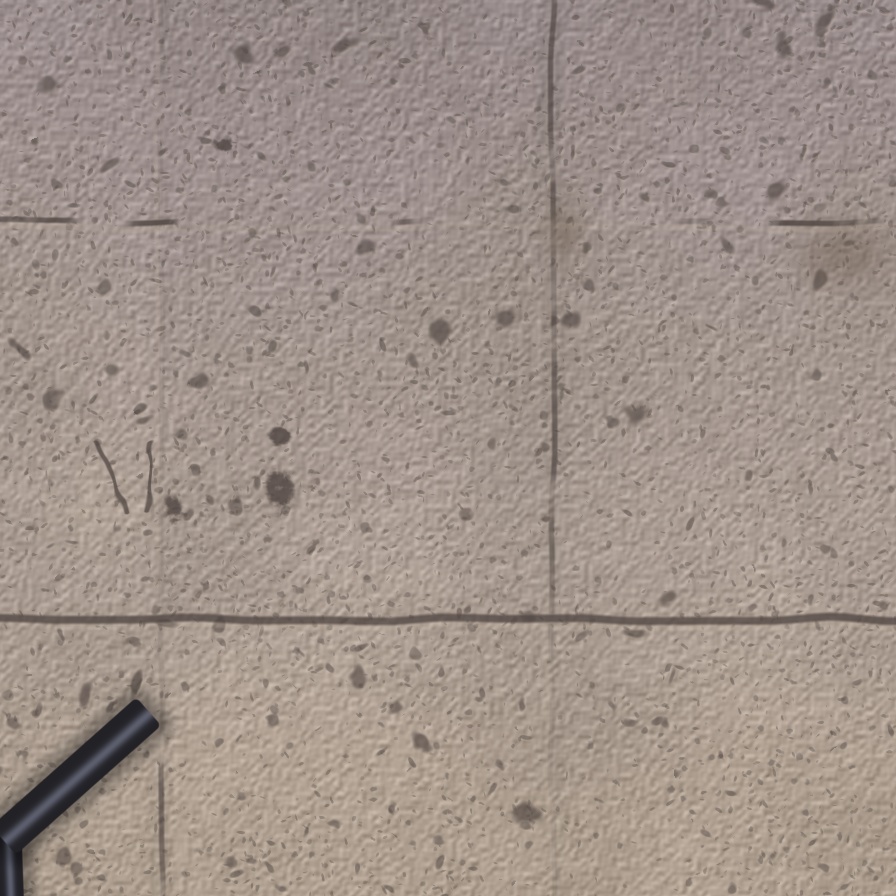
Write a Shadertoy shader that draws this texture.

```glsl
// Worn travertine paving: square slabs in a grid with uneven joints, pitted
// at several scales and lit in relief, with soft stains and a dark metal rod.
// Pits are jittered ellipses in hashed cells; tone comes from layered noise.

const vec2 SLAB = vec2(0.437, 0.444);
const vec2 ORIGIN = vec2(0.180, 0.309);
const vec3 STONE = vec3(0.655, 0.602, 0.568);
const vec3 COOL = vec3(0.590, 0.540, 0.540);
const vec3 WARM = vec3(0.690, 0.630, 0.570);
const vec3 CREAM = vec3(0.780, 0.720, 0.640);
const vec3 PIT = vec3(0.310, 0.270, 0.255);
const vec3 STAIN = vec3(0.430, 0.370, 0.310);

float hash(vec2 p) {
    return fract(sin(dot(p, vec2(127.1, 311.7))) * 43758.5);
}

float noise(vec2 p) {
    vec2 i = floor(p), f = fract(p);
    f = f * f * (3.0 - 2.0 * f);
    return mix(mix(hash(i), hash(i + vec2(1, 0)), f.x),
               mix(hash(i + vec2(0, 1)), hash(i + vec2(1, 1)), f.x), f.y);
}

float fbm(vec2 p) {
    float sum = 0.0, amp = 0.5;
    for (int i = 0; i < 4; i++) {
        sum += amp * noise(p);
        p = p * 2.03 + 17.3;
        amp *= 0.5;
    }
    return sum;
}

// Ragged, randomly turned pits: one candidate per cell of size 1/scale
float pits(vec2 p, float scale, float density, float seed, float px) {
    vec2 q = p * scale, cell = floor(q);
    float rag = (noise(q * 4.0 + seed) - 0.5) * 0.26, depth = 0.0;
    for (int j = -1; j <= 1; j++)
    for (int i = -1; i <= 1; i++) {
        vec2 id = cell + vec2(i, j), key = id + seed;
        vec2 d = q - id - vec2(hash(key + 3.1), hash(key + 7.7));
        float a = 3.14 * hash(key + 11.3), c = cos(a), s = sin(a);
        d = mat2(c, -s, s, c) * d;
        d.x *= 1.0 + 2.0 * hash(key + 19.9);
        float size = hash(key + 23.5);
        float r = mix(0.14, 0.46, size * size);
        float hole = 1.0 - smoothstep(r * 0.45, r + px * scale, length(d) + rag);
        depth = max(depth, hole * step(hash(key), density) * (0.5 + 0.5 * size));
    }
    return depth;
}

float line(float d, float width, float px) {
    return 1.0 - smoothstep(width * 0.4, width + px, abs(d));
}

float blob(vec2 p, vec2 centre, vec2 radius) {
    vec2 d = (p - centre) / radius;
    return exp(-dot(d, d));
}

float segment(vec2 p, vec2 a, vec2 b) {
    vec2 d = b - a;
    return length(p - a - d * clamp(dot(p - a, d) / dot(d, d), 0.0, 1.0));
}

// Flat-ended cylinder with a sheen along one side
vec3 drawRod(vec3 col, vec2 p, vec2 a, vec2 b, float r, float px) {
    vec2 axis = normalize(b - a), d = p - 0.5 * (a + b);
    vec2 uv = vec2(dot(d, axis), dot(d, vec2(-axis.y, axis.x)));
    vec2 e = abs(uv) - vec2(0.5 * length(b - a), r) + 0.006;
    float dist = length(max(e, 0.0)) + min(max(e.x, e.y), 0.0) - 0.006;
    float sheen = exp(-pow((uv.y / r + 0.1) / 0.3, 2.0));
    vec3 metal = mix(vec3(0.13, 0.13, 0.15), vec3(0.36, 0.37, 0.43), sheen);
    col *= 1.0 - 0.3 * (1.0 - smoothstep(0.0, 0.025, dist));
    return mix(col, metal, 1.0 - smoothstep(-px, px, dist));
}

void mainImage(out vec4 fragColor, in vec2 fragCoord) {
    vec2 p = fragCoord / iResolution.xy;
    float px = 1.0 / iResolution.y;
    vec2 bend = vec2(noise(p.yx * vec2(14, 3)), noise(p * vec2(14, 3))) - 0.5;
    vec2 g = (p + 0.006 * bend - ORIGIN) / SLAB;
    vec2 k = floor(g + 0.5), gap = (g - k) * SLAB;

    // Slab tone: cool towards the top, warm below, a small shift per slab
    float cloud = fbm(p * 5.0);
    vec3 col = mix(WARM, STONE, smoothstep(0.0, 0.5, p.y));
    col = mix(col, COOL, smoothstep(0.45, 1.05, p.y + 0.4 * (cloud - 0.5)));
    col *= 0.985 + 0.03 * hash(floor(g)) + 0.16 * (cloud - 0.47);
    col = mix(col, CREAM, 0.5 * blob(p, vec2(0.11, 0.44), vec2(0.09, 0.06)) * fbm(p * 40.0));

    // Fine grain and pits, each with a bright rim from an offset sample
    vec2 light = vec2(0.002, -0.0025);
    float patchy = smoothstep(0.25, 0.7, fbm(p * 6.0 + 31.0));
    col += 0.16 * (noise(p * 190.0) - noise((p + light) * 190.0));
    col += 0.07 * (fbm(p * 85.0) - 0.47);
    for (int i = 0; i < 3; i++) {
        float f = float(i), scale = 88.0 / pow(1.9, f), seed = 41.0 * f;
        float density = mix(0.22, 0.65, patchy) / (1.0 + 1.3 * f);
        float hole = pits(p, scale, density, seed, px);
        float rim = pits(p - light, scale, density, seed, px) * (1.0 - hole);
        col = mix(col, CREAM, 0.22 * rim);
        col = mix(col, PIT, (0.42 + 0.12 * f) * hole);
    }

    // Joints: one deep course, the others worn thin and partly filled
    vec2 wear = vec2(fbm(p.yx * vec2(18, 4) + k.x), fbm(p * vec2(18, 4) + k.y));
    float deep = 1.0 - step(0.5, abs(k.y));
    float across = line(gap.y, mix(0.0035, 0.0055, deep), px) * mix(smoothstep(0.4, 0.7, wear.y), 0.9, deep);
    float open = mix(0.15, 0.75, k.x > 0.5 ? smoothstep(0.25, 0.42, p.y) : 1.0 - smoothstep(0.15, 0.22, p.y));
    float down = line(gap.x, 0.0035, px) * open * smoothstep(0.2, 0.55, wear.x);
    float lip = max(line(gap.y + 0.007, 0.004, px), 0.5 * line(gap.x + 0.005, 0.003, px));
    col = mix(col, CREAM, 0.4 * lip * wear.y);
    col = mix(col, PIT, 0.85 * max(across, down));
    col *= 1.0 - 0.10 * open * line(gap.x, 0.018, px) * wear.x;

    // Stains, a chipped cluster and two converging cracks
    float stain = 0.5 * blob(p, vec2(0.944, 0.715), vec2(0.05, 0.035)) + 0.5 * blob(p, vec2(0.63, 0.74), vec2(0.022, 0.03));
    float chips = blob(p, vec2(0.314, 0.455), vec2(0.02, 0.04)) + blob(p, vec2(0.312, 0.512), vec2(0.015, 0.014))
        + blob(p, vec2(0.193, 0.427), vec2(0.016, 0.026)) + blob(p, vec2(0.26, 0.84), vec2(0.03, 0.011));
    vec2 wobble = p + 0.012 * (vec2(noise(p * 50.0), noise(p * 50.0 + 9.0)) - 0.5);
    float crack = min(segment(wobble, vec2(0.11, 0.505), vec2(0.14, 0.425)), segment(wobble, vec2(0.17, 0.505), vec2(0.163, 0.43)));
    col = mix(col, STAIN, stain * (0.6 + 0.6 * cloud));
    col = mix(col, PIT, 0.8 * smoothstep(0.35, 0.65, chips * fbm(p * 60.0) * 1.5));
    col = mix(col, PIT, 0.75 * line(crack, 0.003, px));

    // Bent metal rod in the lower left corner
    col = drawRod(col, p, vec2(0.012, -0.04), vec2(0.008, 0.07), 0.016, px);
    col = drawRod(col, p, vec2(0.004, 0.062), vec2(0.166, 0.206), 0.021, px);
    fragColor = vec4(clamp(col, 0.0, 1.0), 1.0);
}
```
